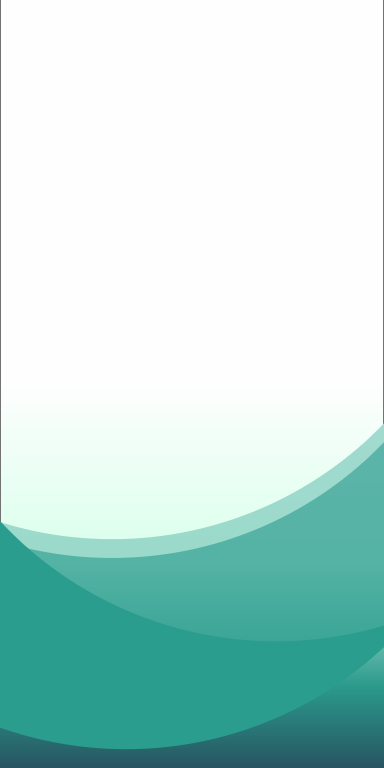
A WebGL 2 fragment shader for this background:

```glsl
#version 300 es
precision highp float;
// A pale sky fading to mint above overlapping teal bowls.
// Each bowl is the area below a circular arc; layers are painted back to front,
// each with its own vertical gradient. Units: canvas width = 1, origin lower left.

uniform vec2 u_resolution;
out vec4 fragColor;

// Arc geometry: all arcs share one radius
const float ARC_RADIUS = 0.982;
const vec2 BAND_CENTER  = vec2(0.292, 1.578);
const vec2 SLOPE_CENTER = vec2(0.292, 1.529);
const vec2 WAVE_CENTER  = vec2(0.719, 1.312);
const vec2 BASE_CENTER  = vec2(0.328, 1.031);

// Colours
const vec3 SKY_WHITE   = vec3(0.996);
const vec3 SKY_MINT    = vec3(0.870, 1.000, 0.932);
const vec3 FRAME_GRAY  = vec3(0.45);
const vec3 BAND_LOW    = vec3(0.605, 0.855, 0.795);
const vec3 BAND_HIGH   = vec3(0.635, 0.855, 0.815);
const vec3 SLOPE_HIGH  = vec3(0.360, 0.705, 0.662);
const vec3 SLOPE_MID   = vec3(0.330, 0.702, 0.645);
const vec3 SLOPE_LOW   = vec3(0.235, 0.650, 0.590);
const vec3 WAVE_TEAL   = vec3(0.167, 0.616, 0.559);
const vec3 BASE_LIGHT  = vec3(0.360, 0.710, 0.655);
const vec3 BASE_TEAL   = vec3(0.165, 0.600, 0.545);
const vec3 BASE_DARK   = vec3(0.155, 0.330, 0.380);

// Gradient ranges as heights, and the frame line width
const vec2 SKY_RANGE  = vec2(0.600, 1.010);
const vec2 BAND_RANGE = vec2(0.550, 0.900);
const vec3 SLOPE_STOPS = vec3(0.333, 0.542, 0.828);
const vec3 BASE_STOPS  = vec3(0.000, 0.210, 0.308);
const float FRAME_WIDTH = 0.0026;

float ramp(float low, float high, float y) {
    return clamp((y - low) / (high - low), 0.0, 1.0);
}

vec3 threeStops(vec3 low, vec3 mid, vec3 high, vec3 stops, float y) {
    vec3 lower = mix(low, mid, ramp(stops.x, stops.y, y));
    return mix(lower, high, ramp(stops.y, stops.z, y));
}

// Antialiased coverage of the area below the lower half of a circle
float belowArc(vec2 p, vec2 center, float pixel) {
    vec2 q = vec2(p.x - center.x, min(p.y - center.y, 0.0));
    return clamp((length(q) - ARC_RADIUS) / pixel + 0.5, 0.0, 1.0);
}

void main() {
    float pixel = 1.0 / u_resolution.x;
    vec2 p = gl_FragCoord.xy * pixel;

    // Sky with thin lines at both sides
    vec3 color = mix(SKY_MINT, SKY_WHITE, ramp(SKY_RANGE.x, SKY_RANGE.y, p.y));
    float sideDistance = min(p.x, 1.0 - p.x);
    float frame = clamp((FRAME_WIDTH - sideDistance) / pixel + 0.5, 0.0, 1.0);
    color = mix(color, FRAME_GRAY, frame);

    // Pale band along the rim
    vec3 band = mix(BAND_LOW, BAND_HIGH, ramp(BAND_RANGE.x, BAND_RANGE.y, p.y));
    color = mix(color, band, belowArc(p, BAND_CENTER, pixel));

    // Graded slope under the band
    vec3 slope = threeStops(SLOPE_LOW, SLOPE_MID, SLOPE_HIGH, SLOPE_STOPS, p.y);
    color = mix(color, slope, belowArc(p, SLOPE_CENTER, pixel));

    // Solid teal wave
    color = mix(color, WAVE_TEAL, belowArc(p, WAVE_CENTER, pixel));

    // Dark base with a light right tip
    vec3 base = threeStops(BASE_DARK, BASE_TEAL, BASE_LIGHT, BASE_STOPS, p.y);
    color = mix(color, base, belowArc(p, BASE_CENTER, pixel));

    fragColor = vec4(color, 1.0);
}
```
